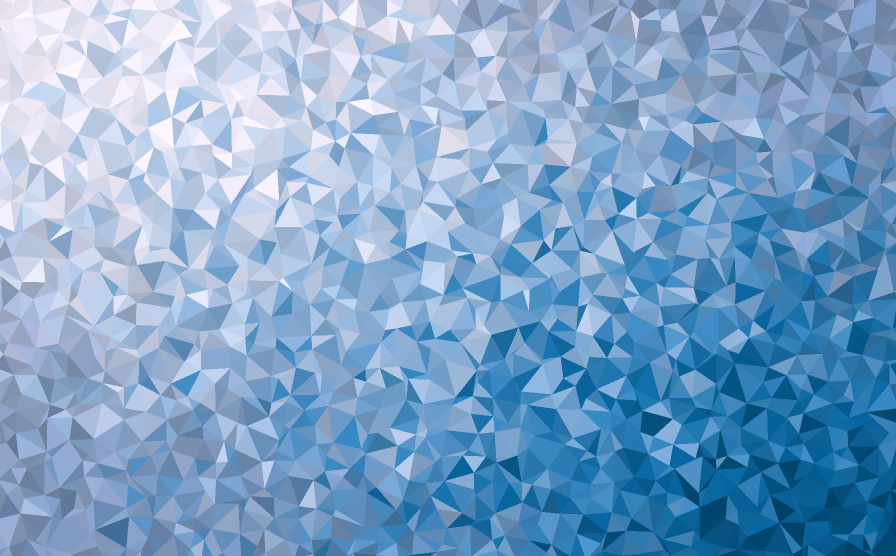
Write a WebGL 2 fragment shader that draws this background.

```glsl
#version 300 es
precision highp float;
// Low-poly mosaic: a turned, jittered grid whose quads are split into triangles.
// Each triangle takes one flat colour from a diagonal white-to-deep-blue ramp,
// greyed toward the two off-diagonal corners and varied by a hash.
uniform vec2 u_resolution;
out vec4 outColor;

const float CELLS = 28.5; // grid cells per canvas height
const mat2 TURN = mat2(0.866, 0.5, -0.5, 0.866);

vec2 hash2(vec2 p) {
  vec3 q = fract(p.xyx * vec3(0.1031, 0.103, 0.0973));
  q += dot(q, q.yzx + 33.33);
  return fract((q.xx + q.yz) * q.zy);
}

float cross2(vec2 a, vec2 b) { return a.x * b.y - a.y * b.x; }

// Grid corner moved at random within its own cell
vec2 corner(vec2 id) { return id + (hash2(id + 137.0) - 0.5) * 0.9; }

bool inside(vec2 p, vec2 a, vec2 b, vec2 c) {
  return cross2(b - a, p - a) >= 0.0
      && cross2(c - b, p - b) >= 0.0
      && cross2(a - c, p - c) >= 0.0;
}

// Is the diagonal a-c inside the quad a, b, c, d?
bool splits(vec2 a, vec2 b, vec2 c, vec2 d) {
  return cross2(c - a, b - a) * cross2(c - a, d - a) < 0.0;
}

// Diagonal ramp from the white upper left to the deep lower right
vec3 ramp(float t) {
  vec3 c = mix(vec3(0.94, 0.92, 0.97), vec3(0.73, 0.80, 0.90), smoothstep(0.08, 0.34, t));
  c = mix(c, vec3(0.50, 0.66, 0.82), smoothstep(0.32, 0.55, t));
  c = mix(c, vec3(0.20, 0.51, 0.73), smoothstep(0.52, 0.72, t));
  c = mix(c, vec3(0.03, 0.39, 0.61), smoothstep(0.70, 0.86, t));
  return mix(c, vec3(0.0, 0.26, 0.41), smoothstep(0.86, 1.10, t));
}

vec3 facetColor(vec2 centre, vec2 seed) {
  vec2 uv = (centre * TURN) / CELLS; // row product undoes the turn
  uv.x *= u_resolution.y / u_resolution.x;
  vec2 h = hash2(seed + 411.0);
  vec2 k = hash2(seed + 873.0);
  float along = 0.5 * (uv.x + 1.0 - uv.y);
  float across = abs(uv.x + uv.y - 1.0);
  vec3 color = ramp(along + (h.x + h.y - 1.0) * 0.28);
  // Slate and lavender tones away from the main diagonal
  vec3 slate = mix(vec3(0.40, 0.47, 0.59), vec3(0.57, 0.64, 0.80), k.x);
  float grey = smoothstep(0.2, 0.95, across + (k.y - 0.5) * 0.45);
  color = mix(color, slate, grey * 0.85);
  return color * (1.0 + (k.x - 0.5) * 0.12);
}

vec3 mosaic(vec2 p) {
  vec2 base = floor(p);
  for (int n = 0; n < 9; n++) {
    vec2 id = base + vec2(n % 3, n / 3) - 1.0;
    vec2 a = corner(id);
    vec2 b = corner(id + vec2(1, 0));
    vec2 c = corner(id + vec2(1, 1));
    vec2 d = corner(id + vec2(0, 1));
    // Prefer the shorter diagonal, unless it leaves the quad
    bool useAC = splits(a, b, c, d)
      && (!splits(b, c, d, a) || distance(a, c) < distance(b, d));
    if (!useAC) {
      vec2 first = a;
      a = b; b = c; c = d; d = first;
    }
    if (inside(p, a, b, c)) return facetColor((a + b + c) / 3.0, id);
    if (inside(p, a, c, d)) return facetColor((a + c + d) / 3.0, id + 59.0);
  }
  return facetColor(p, base);
}

void main() {
  // Four samples smooth the facet edges
  vec3 sum = vec3(0.0);
  for (int i = 0; i < 4; i++) {
    vec2 offset = vec2(i % 2, i / 2) * 0.5 - 0.25;
    vec2 p = (gl_FragCoord.xy + offset) / u_resolution.y;
    sum += mosaic(TURN * p * CELLS);
  }
  outColor = vec4(clamp(sum * 0.25, 0.0, 1.0), 1.0);
}
```
